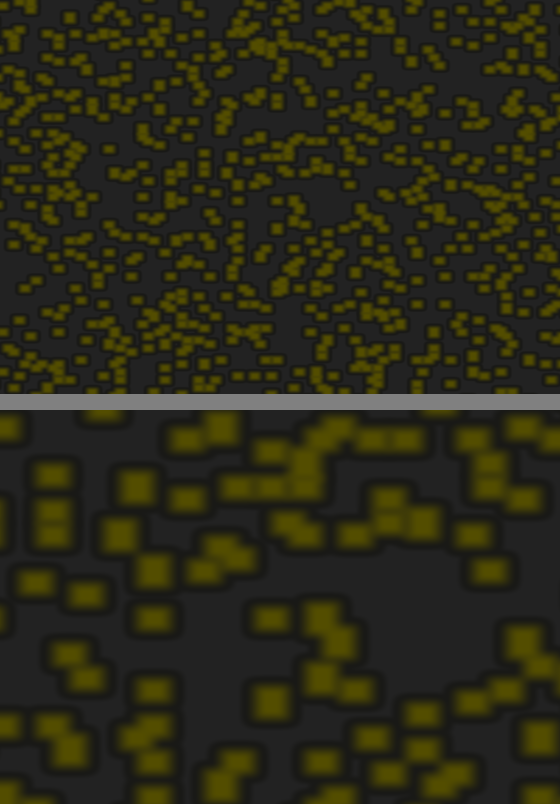
Top: the whole. Bottom: its middle third, enlarged.
Write a Shadertoy shader that draws this texture.

```glsl
const vec2 GRID = vec2(100.0, 99.0);
const float DENSITY = 0.082;
const float TALL_SHARE = 0.13;
const vec3 GROUND = vec3(0.133, 0.133, 0.133);
const vec3 SHADOW = vec3(0.096, 0.096, 0.087);
const vec3 OLIVE = vec3(0.325, 0.302, 0.0);

// Integer hash of a cell, from 0 to 1
float hashCell(ivec2 cell, uint seed) {
    uint h = uint(cell.x + 512) * 1597u + uint(cell.y + 512) * 51749u + seed * 7919u;
    h = (h ^ (h >> 16)) * 73244475u;
    h = (h ^ (h >> 15)) * 73244475u;
    h ^= h >> 16;
    return float(h & 65535u) / 65536.0;
}

// A cell holds a grain unless a direct neighbour has a stronger claim
bool hasGrain(ivec2 cell, float density) {
    float claim = hashCell(cell, 1u);
    if (claim >= density) return false;
    float rival = min(
        min(hashCell(cell + ivec2(1, 0), 1u), hashCell(cell - ivec2(1, 0), 1u)),
        min(hashCell(cell + ivec2(0, 1), 1u), hashCell(cell - ivec2(0, 1), 1u)));
    return claim <= rival;
}

// Distance with rounded square contours, stretched upright by a flat middle
float grainDistance(vec2 offset, float stretch) {
    vec2 q = abs(offset);
    q.y = max(q.y - stretch, 0.0);
    q *= q;
    return sqrt(length(q));
}

// Light core in x, dark surround in y
vec2 grainField(vec2 p, float density, float tallShare) {
    ivec2 base = ivec2(floor(p));
    vec2 clear = vec2(1.0);
    for (int y = -2; y <= 2; y++) {
        for (int x = -2; x <= 2; x++) {
            ivec2 cell = base + ivec2(x, y);
            if (!hasGrain(cell, density)) continue;
            float stretch = hashCell(cell, 2u) < tallShare ? 0.4 : 0.0;
            float d = grainDistance(p - vec2(cell) - 0.5, stretch);
            float core = 1.0 - smoothstep(0.25, 1.62, d);
            float surround = 1.0 - smoothstep(1.55, 2.08, d);
            clear *= 1.0 - vec2(core, surround);
        }
    }
    return 1.0 - clear;
}

void mainImage(out vec4 fragColor, in vec2 fragCoord) {
    vec2 p = fragCoord / iResolution.xy * GRID;
    vec2 field = grainField(p, DENSITY, TALL_SHARE);
    vec3 color = mix(GROUND, SHADOW, field.y);
    color = mix(color, OLIVE, field.x);
    fragColor = vec4(color, 1.0);
}
```
